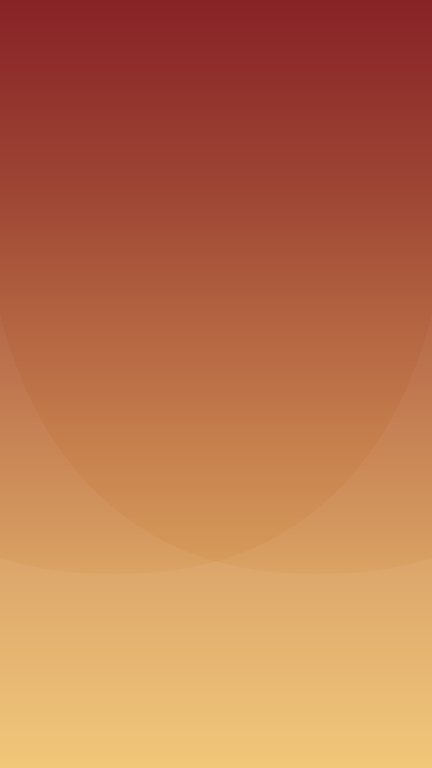
Reproduce this background procedurally as a WebGL 1 fragment shader.

```glsl
precision highp float;
uniform vec2 u_resolution;

#define FLOOR_COLOR vec3(0.945, 0.780, 0.475)
#define SAND_COLOR  vec3(0.868, 0.660, 0.425)
#define CLAY_COLOR  vec3(0.760, 0.485, 0.342)
#define RUST_COLOR  vec3(0.640, 0.315, 0.272)
#define WINE_COLOR  vec3(0.550, 0.172, 0.215)
#define BOWL_SHADE  vec3(0.010, 0.020, 0.033)
#define BOWL_CENTER vec2(0.736, 0.806)
#define BOWL_RADII  vec2(0.775, 0.553)
#define BOWL_POWER  2.3

// Vertical gradient with five evenly spaced stops
vec3 duskGradient(float height) {
  float t = height * 4.0;
  vec3 color = mix(FLOOR_COLOR, SAND_COLOR, clamp(t, 0.0, 1.0));
  color = mix(color, CLAY_COLOR, clamp(t - 1.0, 0.0, 1.0));
  color = mix(color, RUST_COLOR, clamp(t - 2.0, 0.0, 1.0));
  return mix(color, WINE_COLOR, clamp(t - 3.0, 0.0, 1.0));
}

// Smooth coverage of a large, slightly squared oval
float bowlCoverage(vec2 uv) {
  vec2 q = pow(abs(uv - BOWL_CENTER) / BOWL_RADII, vec2(BOWL_POWER));
  float edge = (pow(q.x + q.y, 1.0 / BOWL_POWER) - 1.0) * BOWL_RADII.y;
  float pixel = 1.0 / u_resolution.y;
  return 1.0 - smoothstep(-pixel, pixel, edge);
}

void main() {
  vec2 uv = gl_FragCoord.xy / u_resolution;
  vec3 color = duskGradient(uv.y);

  // Two mirrored bowls deepen the tone where they overlap
  float layers = bowlCoverage(uv) + bowlCoverage(vec2(1.0 - uv.x, uv.y));
  color -= BOWL_SHADE * layers;

  gl_FragColor = vec4(color, 1.0);
}
```
